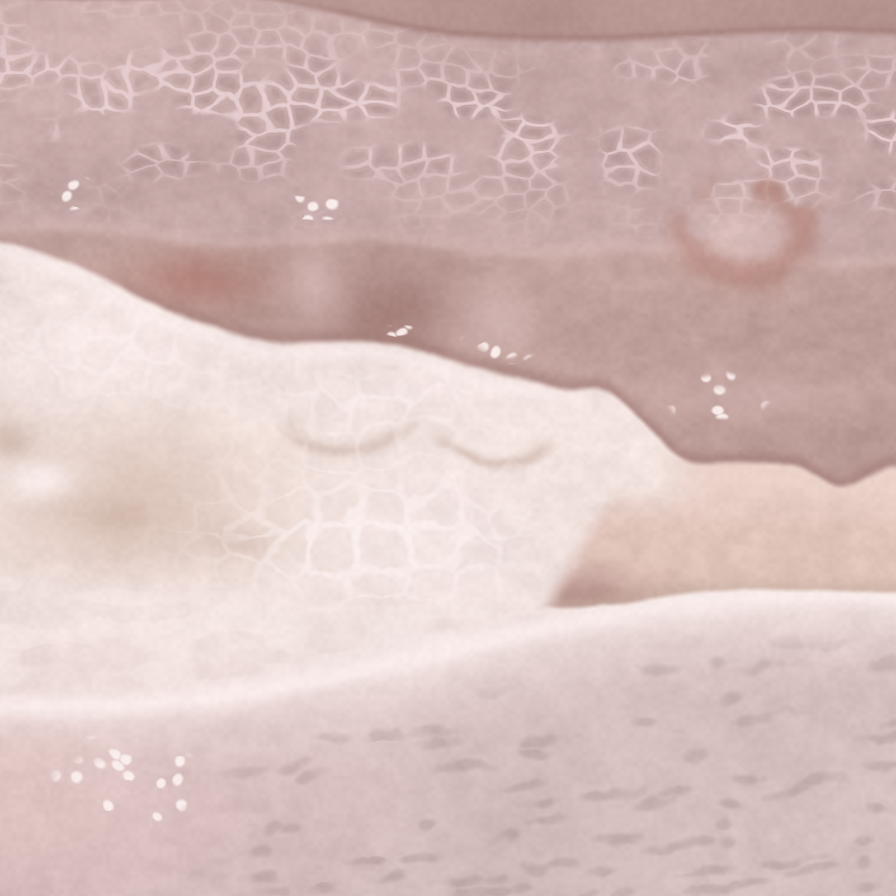
Give the GLSL for this texture, as a WebGL 2 fragment shader.

```glsl
#version 300 es
precision highp float;
// Wet, layered folds: glossy upper band, shadowed hollow, pale film, smooth lower band.
// Ramped curves split the layers, soft dabs shade them, and warped
// cellular noise adds veins, strands, dashes and glints.
uniform vec2 u_resolution;
out vec4 fragColor;

const vec3 UPPER = vec3(.78, .67, .665);
const vec3 STRIP = vec3(.71, .58, .56);
const vec3 HOLLOW = vec3(.75, .625, .605);
const vec3 SHADOW = vec3(.63, .48, .46);
const vec3 SORE = vec3(.69, .49, .45);
const vec3 FILM = vec3(.945, .885, .87);
const vec3 BEIGE = vec3(.85, .75, .7);
const vec3 LEDGE = vec3(.88, .77, .73);
const vec3 LOWER = vec3(.835, .745, .745);
const vec3 ROSE = vec3(.87, .76, .75);
const vec3 GLOSS = vec3(.985, .94, .935);
const vec3 VEIN = vec3(.91, .815, .825);
const float VEIN_SCALE = 34., GLINT_SCALE = 52., GRAIN = .022;

vec2 w; // warped canvas position

vec2 hash2(vec2 p) {
  vec3 q = fract(p.xyx * vec3(.1031, .103, .0973));
  q += dot(q, q.yzx + 33.33);
  return fract((q.xx + q.yz) * q.zy);
}

float ramp(float a, float b, float v) {
  float t = clamp((v - a) / (b - a), 0., 1.);
  return t * t * (3. - 2. * t);
}

float noise(vec2 p) {
  vec2 i = floor(p), f = fract(p);
  f *= f * (3. - 2. * f);
  return mix(mix(hash2(i).x, hash2(i + vec2(1, 0)).x, f.x),
             mix(hash2(i + vec2(0, 1)).x, hash2(i + 1.).x, f.x), f.y);
}

float fbm(vec2 p) {
  float sum = 0., amp = .5;
  for (int i = 0; i < 4; i++) { sum += amp * noise(p); p = p * 2.03 + 7.1; amp *= .5; }
  return sum;
}

// x: nearest distance, y: gap to the second nearest, z: random id
vec3 cells(vec2 p) {
  vec3 r = vec3(8, 8, 0);
  for (int k = 0; k < 9; k++) {
    vec2 c = floor(p) + vec2(k % 3 - 1, k / 3 - 1);
    float d = length(c + .15 + .7 * hash2(c) - p);
    if (d < r.x) r = vec3(d, r.x, hash2(c + 41.).y);
    else r.y = min(r.y, d);
  }
  return vec3(r.x, r.y - r.x, r.z);
}

float line(float d, float width) { d /= width; return exp(-d * d); }
float blob(float x, float y, float rx, float ry) { return line(w.x - x, rx) * line(w.y - y, ry); }

void dab(inout vec3 c, vec3 tone, float a, float x, float y, float rx, float ry) {
  c = mix(c, tone, a * blob(x, y, rx, ry));
}

// Crescent along the underside of a lump
float crease(float x, float y, float rx, float ry) {
  vec2 q = (w - vec2(x, y)) / vec2(rx, ry);
  return line(length(q) - 1., .16) * ramp(.1, -.8, q.y);
}

void main() {
  vec2 p = gl_FragCoord.xy / u_resolution;
  vec2 warp = vec2(fbm(p * 14.), fbm(p * 14. + 31.)) - .47;
  w = p + .022 * warp;
  float x = p.x, y = p.y;
  float broad = .09 * (fbm(p * vec2(7, 10)) - .47), fine = .08 * (fbm(p * vec2(45, 60)) - .47);

  // Curves separating the layers
  float stripY = 1.004 - .042 * ramp(.22, .52, x) + .005 * sin(x * 12. - 3.);
  float bandY = .745 - .035 * x + .006 * sin(x * 19.);
  float filmY = .735 - .117 * ramp(-.05, .33, x) - .05 * ramp(.4, .64, x)
    - .085 * ramp(.66, .78, x) - .025 * ramp(.88, .94, x) + .018 * ramp(.94, 1., x) + .012 * warp.y;
  float lowerY = .362 - .04 * ramp(-.1, .5, x) + .018 * ramp(.64, .8, x);
  float ridgeY = .212 + .125 * ramp(.1, .9, x);

  // Upper band with broken glossy veins
  vec3 col = UPPER + broad + fine;
  dab(col, ROSE, .35, .05, .98, .25, .1);
  float gap = cells((p + .035 * warp) * VEIN_SCALE * vec2(1, 1.5)).y;
  float veins = line(y - .895 + .045 * x, .085) * ramp(.33, .58, noise(p * vec2(17, 27)));
  veins *= 1. - .75 * blob(.58, .94, .14, .035);
  col = mix(col, VEIN, .95 * veins * ramp(.24, .06, gap)) - .05 * veins * ramp(.3, .6, gap);
  col = mix(col, STRIP + broad, ramp(-.003, .003, y - stripY));
  col = mix(col, SHADOW, .6 * line(y - stripY, .005) * ramp(.28, .4, x));

  // Shadowed hollow
  vec3 deep = HOLLOW + broad + fine;
  dab(deep, SORE, .75, .22, .685, .075, .032);
  dab(deep, SHADOW, .8, .43, .65, .085, .048);
  dab(deep, ROSE, .6, .35, .68, .035, .045);
  dab(deep, ROSE, .55, .55, .64, .05, .042);
  dab(deep, ROSE, .4, .84, .56, .11, .03);
  col = mix(col, deep, ramp(.012, -.012, y - bandY));
  col = mix(col, ROSE, .35 * line(y - bandY, .008));

  // Raised sore patch
  float ring = line(length((w - vec2(.835, .745)) / vec2(.07, .055)) - .9, .35);
  col = mix(col, SORE, .65 * ring * ramp(.25, .6, noise(p * 28.)));
  dab(col, ROSE + fine, .8, .825, .742, .045, .034);

  // Pale film: basin, lumps and wet strands
  vec3 film = FILM + broad + fine;
  dab(film, BEIGE, .8, .16, .435, .18, .09);
  dab(film, BEIGE - .06, .55, .13, .425, .05, .025);
  dab(film, BEIGE - .05, .6, .27, .395, .045, .022);
  dab(film, BEIGE - .06, .7, .01, .51, .03, .025);
  dab(film, GLOSS, .85, .045, .465, .045, .025);
  float creases = crease(.39, .545, .075, .045) + crease(.55, .52, .065, .038);
  film = mix(film, BEIGE - .07, .6 * min(creases, 1.));
  float wet = blob(.42, .4, .17, .085) + .7 * blob(.13, .61, .13, .055) + .6 * blob(.42, .55, .15, .04);
  float strand = ramp(.22, .04, cells((p + .06 * warp) * vec2(20, 27)).y);
  film = mix(film, GLOSS, min(wet, 1.) * (.4 + .6 * strand));

  // Tan ledge, dark in its inner corner
  vec3 ledge = LEDGE + fine;
  dab(ledge, SHADOW + .06, 1., .64, .328, .1, .035);
  ledge = mix(ledge, BEIGE - .07, .6 * line(y - lowerY, .014));
  film = mix(film, LEDGE + .04, .75 * ramp(.72, .8, x) * ramp(.4, .46, y));
  film = mix(film, ledge, ramp(-.012, .02, x - .612 - .55 * (y - .33)) * ramp(.47, .41, y));
  float above = y - filmY;
  col = mix(col, SHADOW, .5 * line(above - .006, .008) * ramp(.08, .2, x));
  col = mix(col, film, ramp(.005, -.005, above));
  col = mix(col, GLOSS, .5 * line(above + .012, .009) * ramp(.75, .55, x));

  // Lower band: bright ridge and slanted dashes
  float below = ridgeY - y;
  vec3 low = mix(FILM - .01, LOWER, ramp(-.03, .13, below));
  dab(low, ROSE, .8, 0., .1, .32, .13);
  low += .7 * (broad + fine);
  vec3 dash = cells(vec2(x * 13., (y - .12 * x) * 42.) + 1.5 * warp);
  low -= .065 * ramp(.4, .1, dash.x) * step(.35, dash.z) * ramp(.03, .08, below) * ramp(.12, .35, x);
  low = mix(low, GLOSS, .8 * line(below, .012 + .008 * noise(p * 15.)));
  low = mix(low, GLOSS, .35 * ramp(.5, .7, noise(w * vec2(16, 60))) * ramp(.01, -.03, below));
  float soft = mix(.022, .004, ramp(.48, .62, x));
  col = mix(col, low, ramp(soft, -soft, y - lowerY + .01 * warp.y));

  // Glints gathered in loose zones
  float zone = blob(.08, .785, .04, .025) + blob(.355, .77, .06, .02) + blob(.25, .675, .035, .015)
    + blob(.44, .632, .03, .012) + blob(.55, .615, .06, .025) + blob(.8, .56, .08, .04)
    + blob(.14, .13, .13, .07) + .5 * wet;
  vec3 g = cells(w * GLINT_SCALE);
  col = mix(col, GLOSS, .95 * ramp(.42, .2, g.x) * ramp(.5, .62, g.z * min(zone, 1.)));
  fragColor = vec4(col + GRAIN * (noise(p * 190.) - .5), 1);
}
```
